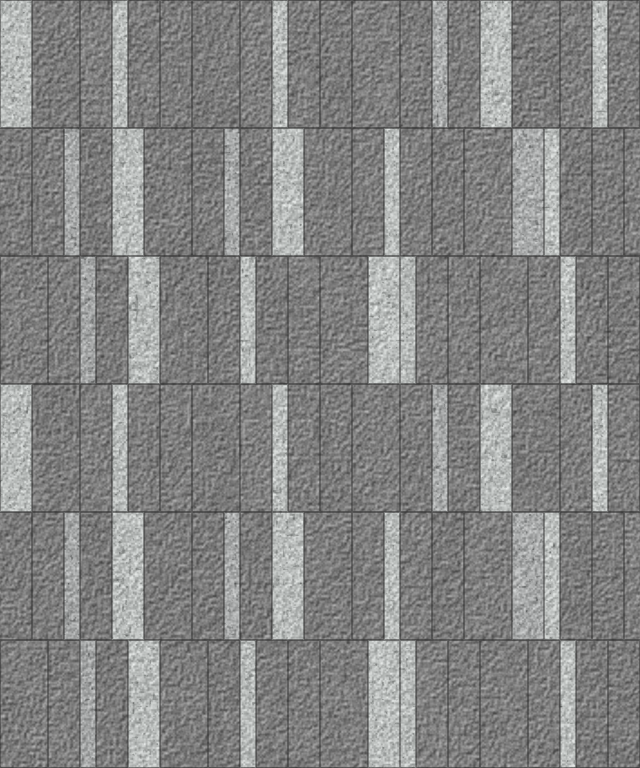
Reproduce this texture procedurally as a Shadertoy shader.

```glsl
// Rows of granular grey paving planks, with scattered pale planks and thin dark seams.
#define COLUMNS 40.0        // plank width units across the canvas
#define ROWS 6.0
#define BLOCK 10.0          // units in one run of five planks
#define SEAM_WIDTH 0.066    // in plank units
#define GRAIN_FREQ 5.2      // grains per plank unit
#define DARK_STONE vec3(0.487, 0.486, 0.485)
#define DIM_STONE vec3(0.655, 0.662, 0.662)
#define PALE_STONE vec3(0.725, 0.738, 0.732)
#define SEAM_COLOR vec3(0.17)

float hash(vec2 p) {
    vec3 q = fract(p.xyx * vec3(0.1031, 0.1030, 0.0973));
    q += dot(q, q.yzx + 33.33);
    return fract((q.x + q.y) * q.z);
}

float noise(vec2 p) {
    vec2 i = floor(p), f = fract(p);
    f = f * f * (3.0 - 2.0 * f);
    return mix(mix(hash(i), hash(i + vec2(1, 0)), f.x),
               mix(hash(i + vec2(0, 1)), hash(i + vec2(1, 1)), f.x), f.y);
}

// Share of a pixel covered by a seam whose centre is at distance d.
float seamCoverage(float d, float pixel) {
    float w = 0.5 * SEAM_WIDTH, h = 0.5 * pixel;
    return clamp((min(d + h, w) - max(d - h, -w)) / pixel, 0.0, 1.0);
}

bool hasBit(int mask, int bit) {
    return ((mask >> bit) & 1) == 1;
}

void mainImage(out vec4 fragColor, in vec2 fragCoord) {
    vec2 uv = fragCoord / iResolution.xy;
    float rowHeight = 8.0;
    vec2 p = uv * vec2(COLUMNS, ROWS * rowHeight);
    vec2 pixel = vec2(COLUMNS, ROWS * rowHeight) / iResolution.xy;

    // Three row kinds alternate, each with its own sideways shift.
    float row = floor(uv.y * ROWS);
    int kind = 2 - int(mod(row, 3.0));
    float x = p.x + float(ivec3(0, 3, 2)[kind]);
    int block = int(floor(x / BLOCK));
    float t = mod(x, BLOCK);

    // Plank edges inside a block: widths 2, 3, 2, 1, 2.
    vec2 edges = t < 2.0 ? vec2(0, 2) : t < 5.0 ? vec2(2, 5) :
                 t < 7.0 ? vec2(5, 7) : t < 8.0 ? vec2(7, 8) : vec2(8, 10);
    bool narrow = edges.x == 7.0;

    // Bit masks choose pale and dim planks by block for each row kind.
    bool paleFirst = edges.x == 0.0 && hasBit(ivec3(9, 6, 2)[kind], block);
    bool paleThird = edges.x == 5.0 && hasBit(ivec3(0, 8, 4)[kind], block);
    bool pale = narrow || paleFirst || paleThird;
    bool dim = (narrow && hasBit(ivec3(4, 3, 1)[kind], block)) || (paleThird && kind == 1);
    vec3 color = !pale ? DARK_STONE : dim ? DIM_STONE : PALE_STONE;

    // Slight tone shift per plank and broad mottling.
    float tone = hash(vec2(float(block) * BLOCK + edges.x, float(kind) + 7.0)) - 0.5;
    color += 0.02 * tone + 0.03 * (noise(p * 0.9 + 40.0) - 0.5);

    // Embossed grain lit from one side, plus fine speckle.
    vec2 g = p * GRAIN_FREQ;
    float relief = noise(g) - noise(g + vec2(0.55, -0.65));
    float speckle = noise(g * 1.7 + 91.0) - 0.5;
    color += pale ? 0.15 * relief + 0.20 * speckle : 0.20 * relief + 0.13 * speckle;
    if (pale) color -= 0.14 * smoothstep(0.78, 0.95, noise(g * 0.9 + 17.0));

    // Seams between planks and between rows.
    float sideDist = min(t - edges.x, edges.y - t);
    float rowFract = fract(uv.y * ROWS);
    float rowDist = min(rowFract, 1.0 - rowFract) * rowHeight;
    float seam = max(0.85 * seamCoverage(sideDist, pixel.x), seamCoverage(rowDist, pixel.y));
    fragColor = vec4(mix(color, SEAM_COLOR, seam), 1.0);
}
```
